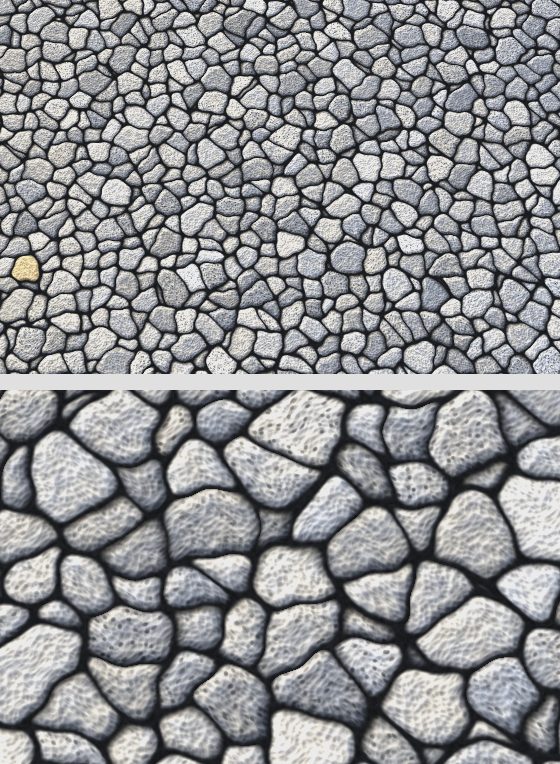
Top: the whole. Bottom: its middle third, enlarged.
A Shadertoy shader for this texture:

```glsl
vec3 hash3(vec2 cell) {
    vec3 q = fract(cell.xyx * vec3(0.1031, 0.1030, 0.0973));
    q += dot(q, q.yxz + 33.33);
    return fract((q.xxy + q.yzz) * q.zyx);
}

// Distance to the nearest scattered point
float cellular(vec2 p) {
    vec2 base = floor(p);
    float nearest = 2.0;
    for (int y = -1; y <= 1; y++)
    for (int x = -1; x <= 1; x++) {
        vec2 cell = base + vec2(x, y);
        nearest = min(nearest, length(cell + hash3(cell + 71.0).xy - p));
    }
    return nearest;
}

float roughness(vec2 p) {
    return 0.5 * cellular(p * 3.7) + 0.5 * cellular(p * 8.9 + 5.0);
}

// Stone centre in xy, size weight in z
vec3 stoneSeed(vec2 cell) {
    vec3 h = hash3(cell + 50.0);
    return vec3(cell + 0.5 + 0.84 * (h.xy - 0.5), 0.66 * h.z * h.z * h.z);
}

float stoneHeight(vec2 cell) {
    return 0.7 * hash3(cell + 91.0).x + 0.6 * stoneSeed(cell).z;
}

float powerDistance(vec2 p, vec3 seed) {
    vec2 d = p - seed.xy;
    return dot(d, d) - seed.z;
}

// Rounded rim distance in x, outward direction in yz, neighbour's extra height in w
vec4 stoneRim(vec2 p, out vec2 id) {
    vec2 base = floor(p);
    float nearest = 100.0;
    for (int y = -2; y <= 2; y++)
    for (int x = -2; x <= 2; x++) {
        vec2 cell = base + vec2(x, y);
        float d = powerDistance(p, stoneSeed(cell));
        if (d < nearest) { nearest = d; id = cell; }
    }
    vec3 own = stoneSeed(id);
    float total = 1e-6, cover = 0.0;
    vec2 outward = vec2(0.0);
    for (int y = -2; y <= 2; y++)
    for (int x = -2; x <= 2; x++) {
        if (x == 0 && y == 0) continue;
        vec2 cell = id + vec2(x, y);
        vec3 other = stoneSeed(cell);
        vec2 toOther = other.xy - own.xy;
        float span = max(length(toOther), 0.05);
        float rim = (powerDistance(p, other) - nearest) / (2.0 * span);
        float w = exp(-14.0 * rim);
        total += w;
        outward += w * toOther / span;
        cover += w * stoneHeight(cell);
    }
    return vec4(-log(total) / 14.0, outward / total, cover / total - stoneHeight(id));
}

void mainImage(out vec4 fragColor, in vec2 fragCoord) {
    vec2 uv = fragCoord / iResolution.y;
    vec2 centred = uv - vec2(0.5 * iResolution.x / iResolution.y, 0.0);

    // Stones shrink slightly towards the top, with wobbly outlines
    vec2 p = centred * 17.5 * (1.0 + 0.2 * uv.y);
    vec2 warped = p + 0.10 * sin(p.yx * 2.7 + vec2(0.0, 2.0))
                    + 0.03 * sin(p.yx * 8.3 + p * 3.0);
    vec2 id;
    vec4 rim = stoneRim(warped, id);
    vec3 tone = hash3(id + 17.0);
    vec3 kind = hash3(id + 133.0);

    // Mottled, pitted surface
    vec2 q = warped + 7.3 * tone.xy;
    vec3 light = normalize(vec3(-0.35, 0.6, 0.75));
    float rough = roughness(q);
    float relief = rough - roughness(q + 0.08 * light.xy);
    float pits = smoothstep(0.27, 0.08, cellular(q * 4.7)) * kind.x;
    float mottle = cellular(q * 1.9 + 3.0);

    // Domed faces with a random tilt
    float bevel = 1.0 - smoothstep(-0.04, 0.28, rim.x);
    vec2 slope = 1.05 * rim.yz * bevel + 0.45 * (tone.yz - 0.5);
    float diffuse = max(dot(normalize(vec3(slope, 1.0)), light), 0.0);
    diffuse = max(diffuse + 0.55 * relief, 0.0);

    // Grey stones, dusted warm where they face the light
    float dust = clamp(0.5 * tone.x + 0.6 * mottle + 1.3 * (diffuse - 0.7) - 0.25 * centred.x, 0.0, 1.0);
    vec3 albedo = mix(vec3(0.65, 0.67, 0.71), vec3(0.80, 0.775, 0.73), dust);
    albedo *= 0.92 + 0.12 * kind.y;
    albedo = mix(albedo, vec3(0.88, 0.74, 0.50), 0.7 * step(0.997, kind.z));
    albedo = mix(albedo, vec3(0.92), 0.7 * step(kind.z, 0.006));
    albedo *= (1.0 - 0.4 * pits) * (0.87 + 0.35 * rough);

    // Sunlight and sky fill, shaded below taller neighbours
    vec3 lit = albedo * (vec3(0.31, 0.33, 0.37) + 0.96 * diffuse * vec3(1.0, 0.985, 0.955));
    float facing = 0.6 + 0.5 * dot(rim.yz, light.xy);
    float shadow = smoothstep(0.2, -0.02, rim.x) * smoothstep(0.0, 0.45, rim.w) * facing;
    lit *= 1.0 - 0.85 * clamp(shadow, 0.0, 1.0);
    lit *= mix(0.72, 1.0, smoothstep(-0.03, 0.12, rim.x));

    // Narrow dark gaps, wider on the side away from the light
    float gapWidth = 0.02 + 0.035 * tone.z - 0.03 * dot(rim.yz, light.xy);
    float stone = smoothstep(-0.045, 0.03, rim.x - gapWidth);
    vec3 gap = vec3(0.10, 0.105, 0.115) * (0.7 + 0.8 * rough);
    fragColor = vec4(clamp(mix(gap, lit, stone), 0.0, 0.92), 1.0);
}
```
